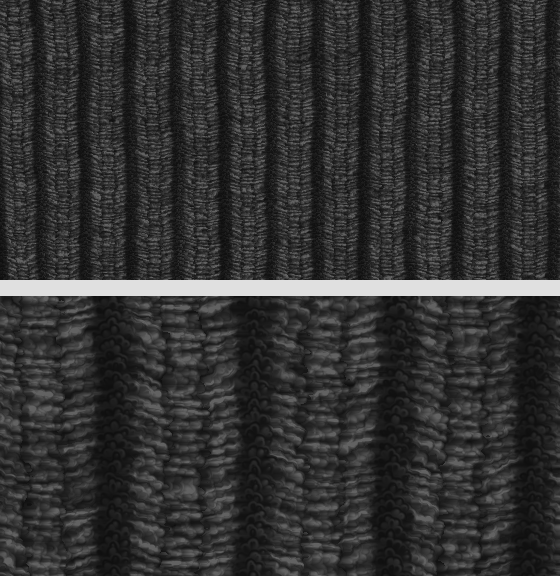
Top: the whole. Bottom: its middle third, enlarged.
Reproduce this texture procedurally as a Shadertoy shader.

```glsl
// Charcoal rib-knit fabric: twelve raised vertical ribs, each of three lanes of slanted
// yarn strands, parted by soft dark purl grooves. Strands are cosine profiles in warped
// rib space; cellular noise adds fibres and fuzz, layered sines add the sway.

const float TAU = 6.2831853;
const float RIBS = 11.92;         // ribs across the canvas
const float GROOVE_PHASE = 0.76;  // position of the first groove, in ribs
const float ROWS = 66.0;          // stitch rows down the canvas
const float LANES = 3.0;          // strand lanes on each rib
const float GROOVE_HALF = 0.1;    // half width of a groove, in ribs
const vec3 SHADOW = vec3(0.045);
const vec3 YARN = vec3(0.305);

float hash(vec2 p) {
    vec3 q = fract(p.xyx * vec3(0.1031, 0.1030, 0.0973));
    q += dot(q, q.yzx + 33.33);
    return fract((q.x + q.y) * q.z);
}

// Distance to the nearest scattered point
float cellular(vec2 p) {
    vec2 cell = floor(p);
    float nearest = 2.0;
    for (int j = -1; j <= 1; j++) {
        for (int i = -1; i <= 1; i++) {
            vec2 c = cell + vec2(i, j);
            vec2 point = c + vec2(hash(c), hash(c + 71.7));
            nearest = min(nearest, distance(p, point));
        }
    }
    return nearest;
}

float layeredSines(vec2 p) {
    return 0.5 * sin(p.x + 1.7 * sin(p.y))
         + 0.3 * sin(2.3 * p.y - 1.1 * p.x + 1.0)
         + 0.2 * sin(4.1 * p.x + 3.7 * p.y + 2.0);
}

// Horizontal rib coordinate, with a lean at the left and a gentle sway
float ribCoordinate(vec2 uv) {
    float lean = 0.35 * exp(-9.0 * uv.x) * (1.0 - uv.y);
    float sway = 0.05 * layeredSines(vec2(uv.x * 9.0, uv.y * 6.0));
    return uv.x * RIBS - GROOVE_PHASE - lean + sway;
}

// Brightness of the strands; s runs 0 to 1 over the rib, fuzz roughens them
float ribStitches(float s, float y, float rib, float fuzz) {
    float wander = 0.12 * layeredSines(vec2(rib * 3.0, y * 60.0)) + 0.3 * fuzz;
    float across = clamp(s * LANES + wander, 0.0, LANES - 0.001);
    float lane = floor(across);
    float l = across - lane;
    float slant = 1.1 - 1.0 * lane;   // falls on the left, rises on the right
    float row = y * ROWS + hash(vec2(rib, lane + 5.0)) + slant * (l - 0.5)
              + 0.55 * layeredSines(vec2(rib * 2.0 + lane + 0.6 * l, y * 43.0));
    vec2 stitch = vec2(rib * LANES + lane, floor(row));

    float strand = 0.5 - 0.5 * cos(TAU * row);
    float crease = smoothstep(-0.05, 0.25, 0.5 - abs(l - 0.5));
    vec2 along = vec2(rib * LANES + lane + l, row);
    float fibre = 1.7 - 0.8 * cellular(along * vec2(2.4, 1.9))
                      - 0.8 * cellular(along * vec2(5.0, 3.3) + 40.0);
    float tone = mix(0.75, 1.25, hash(stitch + 20.0));
    return mix(0.42, 1.0, strand) * mix(0.42, 1.0, crease) * fibre * tone;
}

// Small dim loops at the bottom of a groove, darker on its left side
float purlStitches(float offset, float y, float rib, float fuzz) {
    float row = y * ROWS + abs(offset) * 7.0 + hash(vec2(rib, 9.0))
              + 0.4 * layeredSines(vec2(rib + offset * 9.0, y * 45.0)) + fuzz;
    float loops = 0.5 + 0.5 * cos(TAU * row);
    float depth = 0.85 + 0.35 * layeredSines(vec2(rib * 2.4, y * 4.0));
    float side = mix(0.6, 1.3, smoothstep(-0.1, 0.1, offset));
    return (0.1 + 0.32 * loops) * depth * side;
}

void mainImage(out vec4 fragColor, in vec2 fragCoord) {
    vec2 uv = fragCoord / iResolution.xy;
    vec2 plane = fragCoord / iResolution.y;
    float x = ribCoordinate(uv);
    float rib = floor(x);
    float u = x - rib;
    float offset = u - floor(u + 0.5);

    // Isotropic fuzz breaks up the surface and the rib edges
    float fuzz = cellular(plane * 95.0) - 0.45;
    float width = GROOVE_HALF + 0.02 * layeredSines(vec2(floor(x + 0.5) * 2.0, uv.y * 5.0));
    float edge = abs(offset) - width + 0.14 * fuzz
               + 0.02 * sin(uv.y * ROWS * TAU + rib * 2.0)
               + 0.02 * layeredSines(vec2(rib * 4.0 + sign(offset), uv.y * 25.0));
    float onRib = smoothstep(-0.06, 0.04, edge);

    // Rounded rib over a shaded groove
    float s = (u - GROOVE_HALF) / (1.0 - 2.0 * GROOVE_HALF);
    float roundness = mix(0.72, 1.0, smoothstep(0.0, 0.14, edge));
    float wear = 0.97 + 0.08 * layeredSines(vec2(uv.x * 17.0, uv.y * 11.0));
    float raised = ribStitches(s, uv.y, rib, fuzz) * roundness * wear;
    float purl = purlStitches(offset, uv.y, floor(x + 0.5), fuzz);
    float light = mix(purl, raised, onRib) * (1.0 - 0.7 * fuzz);

    // Sparse pale flecks of loose fibre
    vec2 fleckSpace = plane * vec2(110.0, 150.0);
    float fleck = step(0.965, hash(floor(fleckSpace) + 3.0))
                * smoothstep(0.5, 0.1, length(fract(fleckSpace) - 0.5));
    light += 0.25 * fleck * onRib;

    fragColor = vec4(mix(SHADOW, YARN, clamp(light, 0.0, 1.3)), 1.0);
}
```
